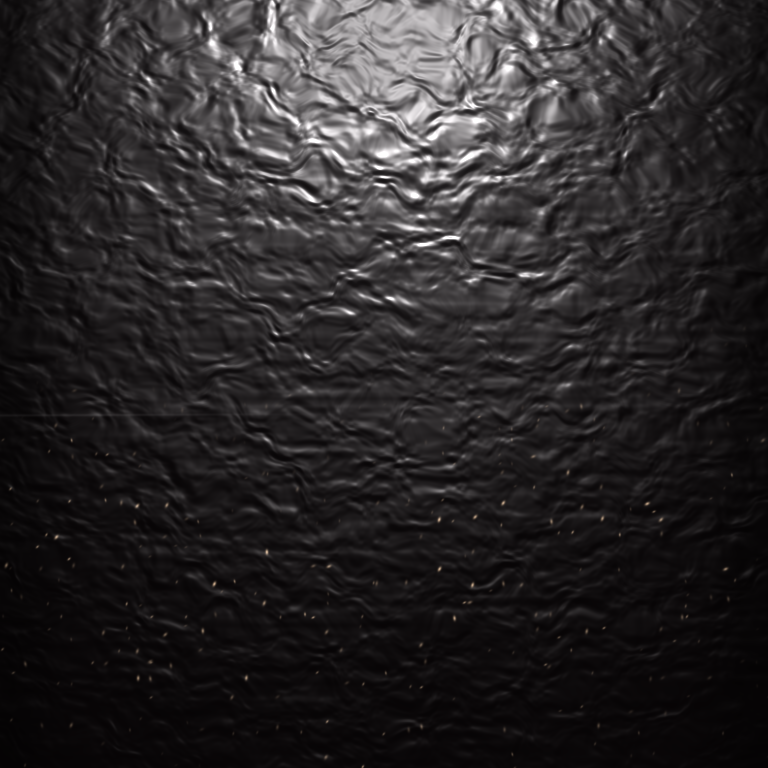
Reproduce this texture procedurally as a WebGL 2 fragment shader.

```glsl
#version 300 es
precision highp float;
// Dark embossed surface lit by a soft lamp near the top edge.
// A noise height field bends the reflected lamp position, so slopes facing it
// gleam and steep creases go dark; warm specks are scattered over the lower part.
uniform vec2 u_resolution;
out vec4 outColor;

float hash(vec2 p) {
  return fract(sin(dot(p, vec2(127.1, 311.7))) * 43758.5453);
}

float noise(vec2 p) {
  vec2 i = floor(p), f = fract(p);
  f = f * f * f * (f * (f * 6.0 - 15.0) + 10.0);
  return mix(mix(hash(i), hash(i + vec2(1, 0)), f.x),
             mix(hash(i + vec2(0, 1)), hash(i + vec2(1, 1)), f.x), f.y);
}

// Leathery relief: warped wrinkles, fine grain and long horizontal streaks.
float relief(vec2 p) {
  vec2 warp = vec2(noise(p * 24.0), noise(p * 24.0 + 71.0)) - 0.5;
  vec2 q = p + 0.024 * warp;
  float wrinkles = 0.55 * noise(q * vec2(38, 60));
  wrinkles += 0.32 * noise(mat2(0.96, 0.28, -0.28, 0.96) * q * vec2(72, 108) + 19.0);
  wrinkles += 0.09 * noise(q * vec2(140, 180) + 43.0);
  float streaks = noise(vec2(p.x * 5.0, p.y * 105.0) + 8.0);
  return wrinkles + 0.14 * streaks * smoothstep(1.0, 0.6, p.y);
}

vec2 reliefSlope(vec2 p) {
  vec2 e = vec2(0.002, 0.0);
  return vec2(relief(p + e.xy) - relief(p - e.xy),
              relief(p + e.yx) - relief(p - e.yx)) / (2.0 * e.x);
}

// Narrow bright core plus a wide falloff.
float lamp(vec2 d) {
  vec2 core = d / vec2(0.19, 0.16);
  vec2 halo = d / vec2(0.45, 0.54);
  return 0.48 * exp(-dot(core, core)) + 0.29 * exp(-dot(halo, halo));
}

// One small tilted glint in a few of the grid cells.
float specks(vec2 p, float count, float chance) {
  vec2 cell = floor(p * count);
  vec2 jitter = vec2(hash(cell + 3.7), hash(cell + 9.2));
  vec2 d = fract(p * count) - mix(vec2(0.3), vec2(0.7), jitter);
  float a = 0.4 + 1.4 * hash(cell + 5.1);
  d = mat2(cos(a), -sin(a), sin(a), cos(a)) * d * vec2(1.0, 1.7);
  float strength = hash(cell + 14.3);
  return step(1.0 - chance, hash(cell)) * exp(-dot(d, d) * 45.0)
         * (0.2 + 0.8 * strength * strength);
}

void main() {
  vec2 uv = gl_FragCoord.xy / u_resolution;
  vec2 toLamp = uv - vec2(0.51, 0.95);
  vec2 slope = reliefSlope(uv);

  // Reflected lamp, with extra gleam on slopes that face it.
  float light = lamp(toLamp - 0.0034 * slope);
  float facing = dot(slope, normalize(toLamp + vec2(0.0, -0.02))) * 0.02;
  light *= 1.0 + 0.45 * clamp(facing, -1.0, 1.6) * smoothstep(0.0, 0.2, length(toLamp));

  // Broad patches keep the sheen uneven.
  light *= 0.85 + 0.3 * noise(uv * vec2(7, 11) + 31.0);

  // Thin scratch across the left side.
  float scratch = exp(-pow((uv.y - 0.459 - 0.004 * uv.x) / 0.0018, 2.0));
  light += 0.07 * scratch * smoothstep(0.5, 0.1, uv.x);

  vec3 color = vec3(0.026, 0.016, 0.020) + light * vec3(1.0, 0.995, 1.0);

  // Warm glints in loose clusters below the middle and along the right edge.
  float area = smoothstep(0.56, 0.38, uv.y);
  area = max(area, 0.6 * smoothstep(0.88, 0.98, uv.x) * smoothstep(0.7, 0.5, uv.y));
  area *= 0.4 + 0.9 * smoothstep(0.3, 0.65, noise(uv * 8.0 + 5.0));
  float glints = specks(uv, 48.0, 0.10) + 0.7 * specks(uv + 0.37, 66.0, 0.08);
  color += vec3(0.58, 0.49, 0.39) * glints * area;

  // Gentle darkening towards the side edges.
  color *= 1.0 - 0.3 * smoothstep(0.38, 0.5, abs(uv.x - 0.5));
  outColor = vec4(clamp(color, 0.0, 1.0), 1.0);
}
```
